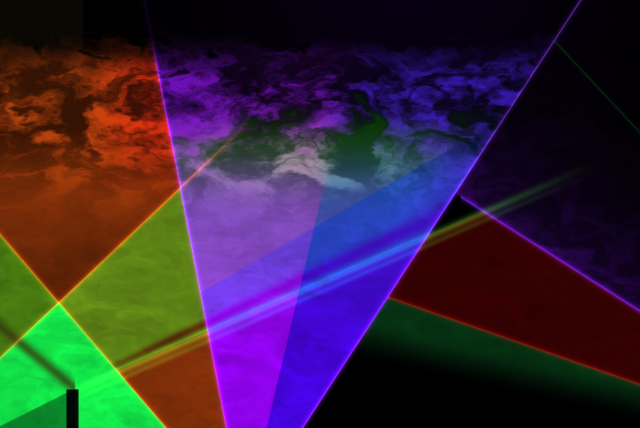
Reproduce this background procedurally as a WebGL 2 fragment shader.

```glsl
#version 300 es
precision highp float;
// Laser light sheets crossing a dark hall filled with drifting smoke.
// Half-planes bound each coloured sheet, exponential glows draw the beam edges,
// and domain-warped gradient noise shapes the smoke that the light reveals.
uniform vec2 u_resolution;
out vec4 fragColor;

#define EDGE_SOFT 0.0025
#define GLOW_WIDTH 0.0035
#define SMOKE_SCALE vec2(4.5, 8.0)
#define SMOKE_WARP 2.4
#define SMOKE_TOP 0.885
#define VIOLET vec3(0.50, 0.10, 1.00)
#define ORANGE vec3(0.52, 0.19, 0.035)
#define LIME vec3(0.36, 0.50, 0.08)
#define GREEN vec3(0.07, 0.88, 0.28)

vec2 hashGradient(vec2 c) {
  float a = 6.2832 * fract(sin(dot(c, vec2(127.1, 311.7))) * 43758.5);
  return vec2(cos(a), sin(a));
}

float gradientNoise(vec2 p) {
  vec2 i = floor(p), f = fract(p), u = f * f * f * (f * (f * 6.0 - 15.0) + 10.0);
  vec2 e = vec2(1, 0);
  float low = mix(dot(hashGradient(i), f), dot(hashGradient(i + e), f - e), u.x);
  float high = mix(dot(hashGradient(i + e.yx), f - e.yx), dot(hashGradient(i + 1.0), f - 1.0), u.x);
  return mix(low, high, u.y);
}

float fbm(vec2 p) {
  float sum = 0.0, amp = 0.6;
  for (int i = 0; i < 5; i++) {
    sum += amp * gradientNoise(p);
    p = mat2(1.6, 1.2, -1.2, 1.6) * p + 3.7;
    amp *= 0.52;
  }
  return sum;
}

// Signed distance to the line a-b, positive on its left
float side(vec2 p, vec2 a, vec2 b) {
  vec2 d = normalize(b - a);
  return d.x * (p.y - a.y) - d.y * (p.x - a.x);
}

float fill(float d) { return smoothstep(-EDGE_SOFT, EDGE_SOFT, d); }
float glow(float d, float w) { return exp(-abs(d) / w); }
float band(float d, float center, float w) { return exp(-pow((d - center) / w, 2.0)); }

void main() {
  vec2 p = gl_FragCoord.xy / u_resolution * vec2(1.5, 1.0);

  // Smoke: calm below, curling wisps above, ragged ceiling
  vec2 q = p * SMOKE_SCALE;
  vec2 warp = vec2(fbm(q), fbm(q + 7.3));
  float curl = fbm(q + SMOKE_WARP * warp);
  float fine = fbm(q * 2.2 + 3.0 * warp.yx);
  float wisp = smoothstep(-0.22, 0.40, curl + 0.3 * fine);
  float upper = smoothstep(0.50, 0.72, p.y);
  float ceiling = 1.0 - smoothstep(-0.05, 0.035, p.y - SMOKE_TOP + 0.13 * curl);
  float calm = 1.0 + 0.25 * curl + 0.15 * fine;

  // Boundaries of the sheets
  vec2 source = vec2(0.176, 0.092);
  float coneL = -side(p, vec2(0.531, 0.0), vec2(0.361, 0.883));
  float coneR = side(p, vec2(0.709, 0.0), vec2(1.361, 1.0));
  float coneMid = side(p, vec2(0.625, 0.0), vec2(0.758, 0.56));
  float falling = side(p, vec2(0.0, 0.453), vec2(0.39, 0.0));
  float rising = side(p, vec2(0.0, 0.164), vec2(0.547, 0.678));
  float beam = side(p, source, vec2(1.436, 0.639));
  float reach = distance(p, source);
  float cone = fill(coneL) * fill(coneR);
  float shadow = smoothstep(0.15, 0.4, p.x) * band(beam, 0.010 + 0.022 * reach, 0.006 + 0.016 * reach);

  // Left: orange smoke crossed by green sheets
  float ember = mix(calm, 0.35 + 0.95 * wisp, upper) * (0.62 + 0.5 * smoothstep(0.3, 0.65, p.y));
  vec3 orange = ORANGE + vec3(0.10, -0.06, 0.01) * smoothstep(0.15, 0.4, p.x) * upper;
  vec3 left = orange * ember * ceiling;
  float limeMask = fill(-rising) * fill(beam) * (1.0 - 0.85 * shadow);
  left = mix(left, LIME * calm, limeMask);
  left = mix(left, ORANGE * calm * 0.95, fill(-beam) * fill(falling));
  vec3 nearGreen = mix(GREEN, vec3(0.27, 0.46, 0.06), fill(rising));
  nearGreen *= 1.0 - 0.4 * fill(-side(p, vec2(0.0, 0.004), source)) * fill(source.x - p.x);
  left = mix(left, nearGreen * calm, fill(-falling));
  float streak = side(p, vec2(0.0, 0.238), source);
  left = mix(left, vec3(0.20, 0.22, 0.05), 0.75 * band(streak, 0.0, 0.013) * fill(source.x - p.x));
  left += vec3(0.035, 0.03, 0.01) * smoothstep(0.86, 0.92, p.y) * fill(0.195 - p.x);

  // Centre: magenta and blue halves of the violet cone, washed by green
  vec3 magenta = mix(vec3(0.56, 0.01, 0.93), vec3(0.42, 0.06, 0.70), smoothstep(0.1, 0.7, p.y));
  vec3 blue = mix(vec3(0.27, 0.01, 0.85), vec3(0.21, 0.09, 0.66), smoothstep(0.1, 0.7, p.y));
  float split = mix(EDGE_SOFT, 0.07, upper);
  vec3 middle = mix(blue, magenta, smoothstep(-split, split, coneMid));
  middle *= mix(calm, 0.12 + 0.95 * wisp, upper) * ceiling;
  float wash = fill(beam) * (1.0 - shadow) * (1.0 - smoothstep(0.62, 0.76, p.y + 0.15 * curl));
  wash *= 1.0 - 0.75 * smoothstep(0.9, 1.15, p.x);
  float blueLane = fill(-side(p, vec2(0.469, 0.316), vec2(1.016, 0.629)));
  vec3 washTint = mix(vec3(0.02, 0.24, -0.06), vec3(-0.07, 0.21, 0.04), blueLane);
  middle += washTint * wash * calm;
  float pale = band(p.y, 0.635, 0.075) * band(p.x, 0.72, 0.27);
  middle += vec3(0.18, 0.30, -0.08) * pale * wisp * (1.0 - 0.4 * blueLane);

  // Right: dim violet, red and green sheets over black
  float violetEdge = side(p, vec2(1.094, 0.531), vec2(1.5, 0.273));
  float redEdge = side(p, vec2(0.918, 0.303), vec2(1.5, 0.102));
  float greenEdge = side(p, vec2(0.84, 0.17), vec2(1.5, 0.023));
  vec3 right = vec3(0.14, 0.02, 0.27) * fill(violetEdge) * exp(-violetEdge * 7.0) * (0.6 + 0.7 * wisp);
  right += vec3(0.20, 0.005, 0.005) * fill(redEdge) * fill(-violetEdge) * fill(-beam) * calm;
  right += vec3(0.02, 0.19, 0.07) * fill(-redEdge) * smoothstep(-0.01, 0.09, greenEdge) * calm;
  right += vec3(0.40, 0.02, 0.02) * glow(redEdge, GLOW_WIDTH) * fill(p.x - 0.9);
  right += VIOLET * 0.75 * glow(violetEdge, GLOW_WIDTH) * fill(p.x - 1.08);
  right += vec3(0.02, 0.16, 0.04) * glow(side(p, vec2(1.21, 1.0), vec2(1.5, 0.69)), 0.002);

  // Compose the sheets, then add the bright edges
  vec3 color = mix(left, right, fill(-coneR));
  color = mix(color, middle, cone);
  color += vec3(0.03, 0.0, 0.07) * smoothstep(0.7, 1.0, p.y) * band(p.x, 0.95, 0.4);
  float highFade = 1.0 - 0.85 * smoothstep(0.82, 0.92, p.y);
  color += VIOLET * 0.7 * glow(coneL, GLOW_WIDTH) * highFade;
  color += VIOLET * 0.75 * glow(coneR, GLOW_WIDTH) * mix(1.0, 0.6, upper);
  float risingFade = 1.0 - smoothstep(0.45, 0.60, p.x);
  color += vec3(0.50, 0.18, 0.02) * (glow(falling, GLOW_WIDTH) + glow(rising, GLOW_WIDTH) * risingFade);
  float beamFade = smoothstep(0.15, 0.24, p.x) * (1.0 - smoothstep(1.05, 1.44, p.x));
  float rays = band(beam, -0.004, 0.009) + 0.5 * band(beam, -0.022, 0.006);
  color += mix(vec3(0.10, 0.32, 0.06), vec3(0.0, 0.30, 0.18), cone) * rays * beamFade;

  // Dark post holding the emitter
  color *= 1.0 - 0.95 * fill(0.014 - abs(p.x - 0.17)) * fill(0.09 - p.y);
  fragColor = vec4(clamp(color, 0.0, 1.0), 1.0);
}
```
